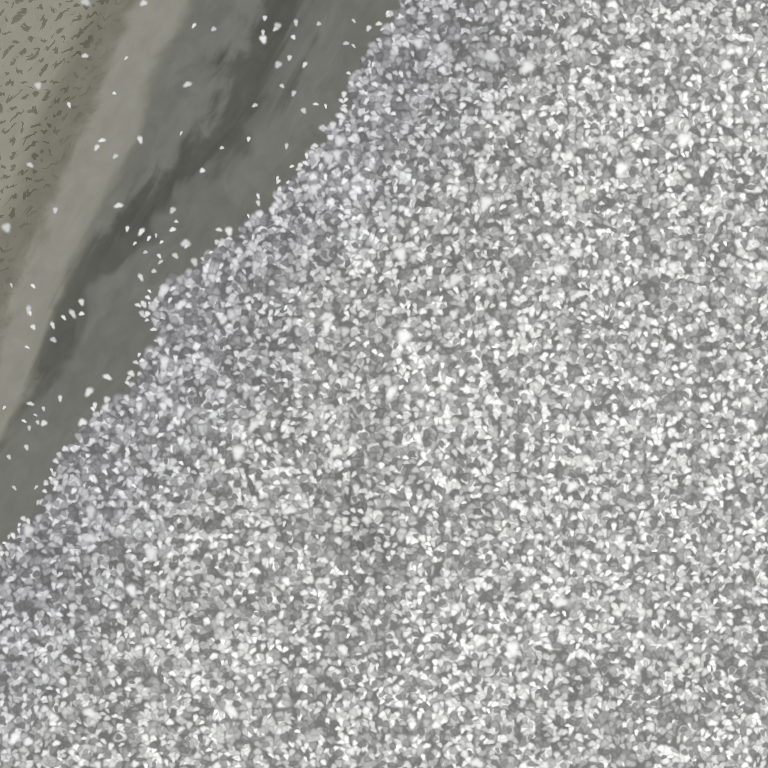
A WebGL 2 fragment shader for this texture:

```glsl
#version 300 es
precision highp float;
// Bright gravel bank sloping diagonally into shallow, silty water at the upper left.
// Stones are soft, randomly turned ellipses scattered on jittered grids, in several
// sizes; the water is mixed from slanted bands broken up by layered sines.
uniform vec2 u_resolution;
out vec4 fragColor;

float hash(vec2 p) {
  vec3 q = fract(vec3(p.xyx) * vec3(0.1031, 0.1030, 0.0973));
  q += dot(q, q.yzx + 33.33);
  return fract((q.x + q.y) * q.z);
}

// Smooth irregular field, roughly -1 to 1
float waves(vec2 p) {
  float sum = 0.0, amp = 0.5;
  for (int i = 0; i < 5; i++) {
    p = mat2(0.8, 0.6, -0.6, 0.8) * p * 1.7 + vec2(1.7, 4.1);
    p += 0.6 * sin(p.yx * 0.9);
    sum += amp * sin(p.x) * cos(p.y);
    amp *= 0.65;
  }
  return sum;
}

float bump(float x, float center, float width) {
  float t = (x - center) / width;
  return exp(-t * t);
}

// Signed distance to the waterline, positive over water
float shore(vec2 p) {
  float d = (p.y - 0.27 - 1.4 * p.x) / 1.72;
  d -= 0.036 * bump(p.y, 0.62, 0.045) - 0.024 * bump(p.y, 0.82, 0.1);
  d -= 0.014 * bump(p.y, 0.43, 0.05) - 0.008 * bump(p.y, 0.51, 0.03);
  return d + 0.004 * sin(p.y * 95.0 + 2.0 * sin(p.x * 60.0));
}

vec3 water(vec2 p) {
  float d = shore(p);
  // Mottling is stretched along the bank
  vec2 along = vec2(dot(p, vec2(0.5, 0.86)), dot(p, vec2(-0.86, 0.5)));
  float mottle = waves(along * vec2(9.0, 22.0));
  float fine = waves(along * vec2(45.0, 75.0) + 7.0);
  float streak = p.x - 0.013 - (p.y - 0.518) / 2.42 + 0.014 * mottle + 0.006 * fine;
  vec3 color = vec3(0.435, 0.44, 0.415) + 0.02 * smoothstep(-0.1, 0.15, mottle);
  // Dark channel, then pale silt streak and rippled sand beyond it
  float channel = bump(d + 0.03 * mottle + 0.008 * fine, 0.118, 0.035);
  color -= 0.1 * smoothstep(0.15, 0.75, channel);
  color = mix(color, vec3(0.48, 0.47, 0.425), 1.0 - smoothstep(-0.04, 0.06, streak));
  color = mix(color, vec3(0.57, 0.565, 0.525), 0.9 * smoothstep(0.2, 0.75, bump(streak, -0.002, 0.034)));
  float sand = 1.0 - smoothstep(-0.115, -0.075, streak);
  color = mix(color, vec3(0.58, 0.57, 0.52), sand);
  // Short broken ripple marks
  float ripple = sin(390.0 * p.y - 130.0 * p.x + 4.0 * mottle + 4.0 * fine);
  ripple *= 0.6 + 0.6 * sin(270.0 * p.x + 90.0 * p.y + 5.0 * fine);
  color -= 0.13 * smoothstep(0.15, 0.8, ripple) * (1.0 - smoothstep(-0.11, -0.02, streak));
  return color + 0.02 * fine;
}

// Broad light and colour across the bank
vec3 bankTint(vec2 p) {
  float depth = -shore(p);
  float light = mix(0.93, 1.05, smoothstep(0.0, 0.42, depth));
  light += 0.05 * waves(p * 9.0 + 3.0);
  light -= 0.1 * bump(p.x, 0.47 + 0.02 * sin(p.y * 30.0), 0.035) * bump(p.y, 0.25, 0.13);
  vec3 cool = vec3(0.995, 0.995, 1.01), warm = vec3(1.0, 1.006, 0.987);
  return light * mix(cool, warm, smoothstep(0.0, 0.3, depth));
}

// Paint one grid of stones over the colour
void addStones(inout vec3 color, vec2 p, float scale, float density, float whiteness) {
  vec2 cell = floor(p * scale);
  for (int j = -1; j <= 1; j++) {
    for (int i = -1; i <= 1; i++) {
      vec2 id = cell + vec2(i, j);
      vec2 seed = id + scale * 3.0;
      vec2 center = id + 0.15 + 0.7 * vec2(hash(seed), hash(seed + 57.3));
      vec2 place = center / scale;
      float d = shore(place);
      bool afloat = d > 0.0;
      // Loose flecks gather in clusters off the edge
      float cluster = smoothstep(0.0, 0.4, waves(place * 12.0 + 2.0));
      float strays = 0.008 + 0.07 * cluster * (1.0 - smoothstep(0.12, 0.27, d));
      strays += 0.4 * (1.0 - smoothstep(0.0, 0.02, d));
      float chance = afloat ? strays * density : density;
      if (hash(seed + 19.7) > chance) continue;
      float angle = 6.283 * hash(seed + 31.1);
      vec2 q = p * scale - center;
      q = mat2(cos(angle), -sin(angle), sin(angle), cos(angle)) * q;
      float size = mix(0.6, 0.92, hash(seed + 83.9)) * (afloat ? 0.72 : 1.0);
      float r = length(q * vec2(1.0, mix(1.1, 2.0, hash(seed + 11.5)))) / size;
      r += 0.08 * sin(3.0 * atan(q.y, q.x + 0.0001) + angle);
      float tone = mix(0.46, 0.99, pow(hash(seed + 71.3), 1.1));
      tone = mix(tone, 0.95, afloat ? 0.7 : whiteness);
      vec3 light = afloat ? vec3(0.96) : bankTint(place);
      vec3 stone = tone * light * (1.05 - 0.28 * r * r);
      color = mix(color, stone, 0.95 * (1.0 - smoothstep(0.4, 1.05, r)));
    }
  }
}

void main() {
  vec2 p = gl_FragCoord.xy / u_resolution;
  // Wet gaps between the stones
  vec3 gaps = vec3(0.47, 0.47, 0.46) * bankTint(p);
  vec3 color = mix(gaps, water(p), smoothstep(-0.008, 0.002, shore(p)));
  // Packed gravel from coarse to fine
  addStones(color, p, 68.0, 1.0, 0.0);
  addStones(color, p, 92.0, 0.9, 0.0);
  addStones(color, p, 112.0, 0.72, 0.05);
  // Sparse large pale pebbles, thicker along the edge
  float nearEdge = bump(shore(p), 0.0, 0.08);
  addStones(color, p, 62.0, 0.015 + 0.03 * nearEdge, 0.85);
  fragColor = vec4(clamp(color, 0.0, 1.0), 1.0);
}
```
